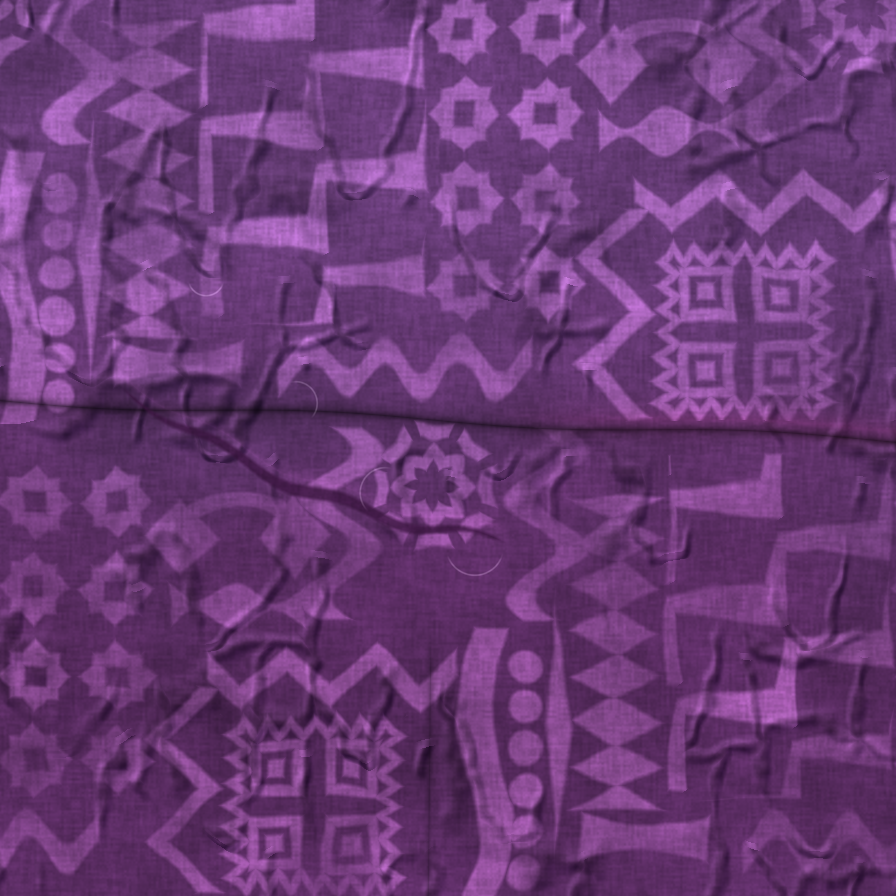
This texture is drawn by a WebGL 2 fragment shader. Its source:

```glsl
#version 300 es
precision highp float;
uniform vec2 u_resolution;
out vec4 fragColor;

float hash(vec2 p) {
  vec3 q = fract(vec3(p.xyx) * 0.1031);
  q += dot(q, q.yzx + 33.33);
  return fract((q.x + q.y) * q.z);
}

float noise(vec2 p) {
  vec2 i = floor(p), f = fract(p);
  f = f * f * (3.0 - 2.0 * f);
  return mix(mix(hash(i), hash(i + vec2(1, 0)), f.x),
             mix(hash(i + vec2(0, 1)), hash(i + vec2(1, 1)), f.x), f.y);
}

float fbm(vec2 p) {
  float sum = 0.0, amp = 0.53;
  for (int i = 0; i < 4; i++) {
    sum += amp * noise(p);
    p = mat2(1.6, 1.2, -1.2, 1.6) * p + 7.3;
    amp *= 0.5;
  }
  return sum;
}

vec2 warp(vec2 p) { return vec2(noise(p), noise(p + 41.7)) - 0.5; }
float box(vec2 p, vec2 b) { vec2 d = abs(p) - b; return max(d.x, d.y); }
float tri(float x) { return abs(fract(x) - 0.5) * 2.0; }
float diamond(vec2 p, vec2 r) { return (abs(p.x) / r.x + abs(p.y) / r.y - 1.0) * min(r.x, r.y) * 0.8; }

// offset from a motif centre, wrapping sideways
vec2 at(vec2 p, float x, float y) { return vec2(fract(p.x - x + 0.5) - 0.5, p.y - y); }

// signed distance to the printed motifs, half-drop repeat, y pointing down
float motifs(vec2 p) {
  float row = floor((p.y + 0.06) / 0.53);
  p -= row * vec2(0.52, 0.53);

  // curved band, dots and spindle
  vec2 v = at(p, 0.02, 0.33);
  float d = box(vec2(v.x - 0.012 * sin(v.y * 24.0), v.y), vec2(0.019, 0.16));
  v = at(p, 0.065, 0.33);
  d = min(d, max(length(vec2(v.x, (fract(v.y / 0.046) - 0.5) * 0.046)) - 0.019, abs(v.y) - 0.138));
  d = min(d, diamond(at(p, 0.102, 0.28), vec2(0.014, 0.13)));

  // column of diamonds
  v = at(p, 0.167, 0.2);
  d = min(d, max(diamond(vec2(v.x, (fract(v.y / 0.05) - 0.5) * 0.05), vec2(0.05, 0.027)), abs(v.y) - 0.175));

  // slanted lightning bolts
  v = at(p, 0.35, 0.17);
  vec2 s = vec2(dot(v, vec2(0.87, -0.5)), dot(v, vec2(0.5, 0.87)) / 0.105);
  float t = fract(s.x / 0.14 + 0.37 * floor(s.y));
  float zig = min(t / 0.72, (1.0 - t) / 0.28);
  float bolt = abs((fract(s.y) - 0.5) * 0.105 - 0.06 * (zig - 0.5)) - 0.011 - 0.014 * zig;
  d = min(d, max(bolt * 0.7, box(v, vec2(0.125, 0.19))));

  // two columns of notched frames
  v = at(p, 0.565, 0.175);
  s = (fract(v / vec2(0.092, 0.096)) - 0.5) * vec2(0.092, 0.096);
  float frame = min(box(s, vec2(0.027)), diamond(s, vec2(0.041)));
  frame = max(frame, -box(s, vec2(0.012)));
  d = min(d, max(frame, box(v, vec2(0.092, 0.192))));

  // lozenges over a scalloped bar
  v = at(p, 0.745, 0.07);
  d = min(d, diamond(vec2(abs(v.x) - 0.062, v.y), vec2(0.04, 0.045)));
  d = min(d, max(abs(length(v / vec2(1.0, 0.7)) - 0.066) - 0.011, v.y + 0.015));
  v.y -= 0.075;
  d = min(d, box(v, vec2(0.075, 0.015 + 0.011 * cos(v.x * 70.0))));

  // winding ribbons
  for (int i = 0; i < 2; i++) {
    v = at(p, i == 0 ? 0.86 : 0.09, 0.055);
    d = min(d, max((abs(v.x - 0.028 * sin(v.y * 58.0)) - 0.018) * 0.65, abs(v.y) - 0.105));
  }
  v = at(p, 0.45, 0.41);
  d = min(d, max((abs(v.y - 0.02 * sin(v.x * 75.0)) - 0.016) * 0.65, abs(v.x) - 0.14));

  // star inside a broken octagonal ring
  v = at(p, 0.965, 0.012);
  float angle = atan(v.y, v.x), r = length(v);
  float ring = max(abs(r - 0.063 + 0.004 * cos(angle * 8.0)) - 0.008, 0.012 - 0.05 * tri(angle * 1.2732));
  d = min(d, min(ring, abs(r - 0.028 - 0.012 * tri(angle * 1.2732)) - 0.009));

  // zigzag border and chevrons
  v = at(p, 0.85, 0.225);
  d = min(d, max((abs(v.y - 0.045 * (tri(v.x / 0.1) - 0.5)) - 0.014) * 0.75, abs(v.x) - 0.14));
  v = at(p, 0.685, 0.35);
  d = min(d, max((abs(v.x - 0.06 * (tri(v.y / 0.115) - 0.5)) - 0.013) * 0.7, abs(v.y) - 0.115));

  // four nested squares with a toothed edge
  v = abs(at(p, 0.83, 0.37));
  s = abs(v - 0.042);
  float c = max(s.x, s.y);
  d = min(d, min(abs(c - 0.025) - 0.006, c - 0.01));
  c = max(v.x, v.y) - 0.076 - 0.018 * tri(min(v.x, v.y) / 0.026);
  d = min(d, (abs(c) - 0.008) * 0.65);

  // flared bar
  v = at(p, 0.2, 0.405);
  return min(d, box(v, vec2(0.07, 0.012 + 3.0 * v.x * v.x)));
}

// lumpy height of the raised, broken leaf-shaped cords
float cords(vec2 p) {
  vec2 w = p + 0.055 * warp(p * 8.0) + 0.018 * warp(p * 42.0);
  vec2 q = w / vec2(0.165, 0.21);
  q.y += 0.5 * mod(floor(q.x), 2.0);
  vec2 f = fract(q) - 0.5;
  float leaf = abs(abs(f.x) - 0.43 * sqrt(0.5 - f.y)) * 0.14;
  float vein = abs(noise(w * 9.0 + 5.0) - 0.5) * 0.09;
  float d = min(leaf, vein + 0.001);
  float gaps = smoothstep(0.4, 0.58, noise(p * 11.0 + 20.0));
  return smoothstep(0.009, 0.001, d) * gaps * (0.5 + 0.6 * noise(p * 95.0));
}

void main() {
  vec2 p = gl_FragCoord.xy / u_resolution;
  p.y = 1.0 - p.y;
  float blotch = fbm(p * 6.0), mottle = fbm(p * 24.0 + 9.0);

  // dyed ground and print, greyer at the top and redder below
  float lower = smoothstep(0.25, 0.75, p.y + 0.3 * (blotch - 0.5));
  float print = smoothstep(0.003, -0.003, motifs(p + 0.009 * warp(p * 22.0)));
  print *= 0.55 + 0.75 * smoothstep(0.25, 0.7, fbm(p * 8.0 + 30.0));
  vec3 ground = mix(vec3(0.375, 0.22, 0.435), vec3(0.335, 0.165, 0.365), lower);
  vec3 ink = mix(vec3(0.55, 0.335, 0.62), vec3(0.51, 0.275, 0.545), lower);
  vec3 color = mix(ground, ink, print);
  color *= 0.72 + 0.34 * blotch + 0.26 * mottle;

  // cord relief with soft shadow
  float h = cords(p);
  float slope = cords(p + vec2(0.004, 0.008)) - h;
  color *= 1.0 - 0.24 * h;
  color += vec3(0.13, 0.09, 0.14) * max(slope, 0.0) - vec3(0.09, 0.065, 0.075) * max(-slope, 0.0);

  // horizontal crease
  float y = p.y - 0.447 - 0.045 * p.x - 0.004 * sin(p.x * 13.0);
  color *= 1.0 - 0.45 * exp(-abs(y) / 0.004) - 0.12 * exp(-abs(y) / 0.02);
  color += vec3(0.09, 0.015, 0.05) * exp(-abs(y + 0.012) / 0.013) * smoothstep(0.5, 0.75, p.x);

  // diagonal fold, thickest in the middle
  float along = clamp((p.x - 0.13) / 0.44, 0.0, 1.0);
  float bulge = sin(along * 3.1416);
  y = p.y - 0.43 - 0.175 * along - 0.033 * bulge - 0.006 * sin(p.x * 45.0);
  float fold = smoothstep(0.0, 0.15, bulge);
  color = mix(color, vec3(0.22, 0.08, 0.24), 0.8 * fold * smoothstep(0.004, -0.002, abs(y) - 0.006 * bulge));
  color += vec3(0.08, 0.04, 0.08) * fold * exp(-abs(y + 0.014) / 0.006);

  // faint upright crease
  color *= 1.0 - 0.3 * exp(-abs(p.x - 0.488 + 0.01 * p.y) / 0.003) * smoothstep(0.68, 0.76, p.y);

  // stray fibres
  for (int i = 0; i < 4; i++) {
    float k = float(i);
    vec2 v = p - vec2(0.23 + 0.1 * k, 0.31 + 0.16 * k - 0.02 * k * k);
    float arc = abs(length(v) - 0.02 - 0.004 * k);
    color += 0.16 * smoothstep(0.0018, 0.0, arc) * smoothstep(0.2, 0.7, sin(atan(v.y, v.x) + k * 2.1));
  }

  // woven threads
  float weave = noise(p * vec2(330.0, 70.0)) + noise(p * vec2(70.0, 330.0)) - 1.0;
  color *= 1.0 + 0.13 * weave + 0.08 * (noise(p * 400.0) - 0.5);
  fragColor = vec4(clamp(color, 0.0, 1.0), 1.0);
}
```
